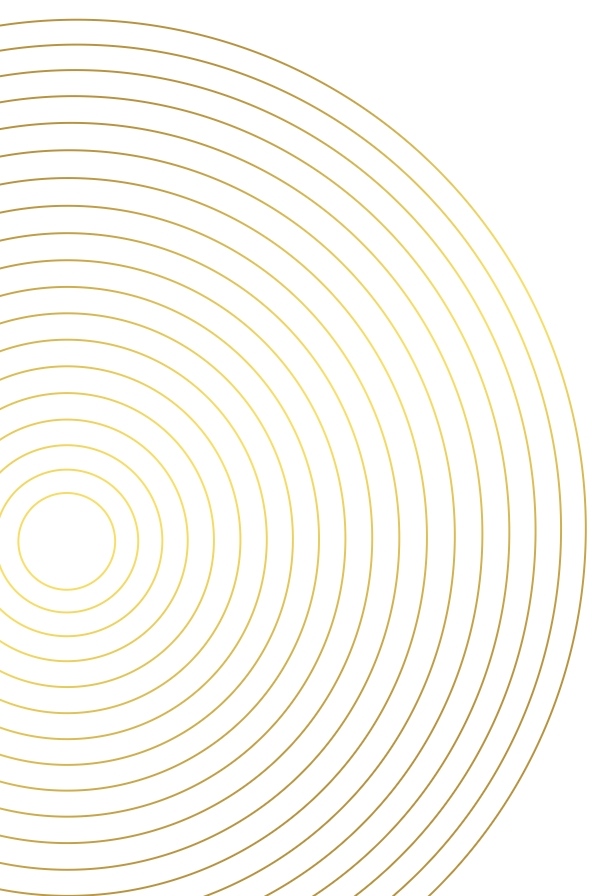
Reproduce this background procedurally as a Shadertoy shader.

```glsl
// All lengths are fractions of the canvas height
const int RING_COUNT = 19;
const vec2 CENTER = vec2(0.0745, 0.3958);
const vec2 CENTER_DRIFT = vec2(0.001, 0.0065);   // steady shift towards the outer rings
const vec2 OUTER_SHIFT = vec2(0.0104, 0.0078);   // extra shift of the last rings
const float FIRST_RADIUS = 0.054;
const float RING_GAP = 0.02857;
const float SLOW_WAVE = 0.0043;                  // uneven spacing over the whole set
const float FAST_WAVE = 0.0022;                  // uneven spacing near the middle
const float LINE_HALF_WIDTH = 0.0011;
const vec2 SHEEN_NORMAL = vec2(0.47, -0.88);
const float SHEEN_REACH = 0.41;
const vec3 PAPER = vec3(1.0);
const vec3 BRIGHT_GOLD = vec3(0.975, 0.875, 0.39);
const vec3 DARK_GOLD = vec3(0.72, 0.575, 0.245);
const float PI = 3.14159;

float ringRadius(float index) {
    float slow = SLOW_WAVE * sin(2.0 * PI * index / float(RING_COUNT - 1));
    float fast = FAST_WAVE * exp(-0.1 * index) * cos(0.25 * PI * (index - 2.0));
    return FIRST_RADIUS + RING_GAP * index - slow - fast;
}

vec2 ringCenter(float index) {
    float t = index / float(RING_COUNT - 1);
    return CENTER + CENTER_DRIFT * t + OUTER_SHIFT * smoothstep(0.6, 1.0, t);
}

// Metallic gradient: bright along a diagonal, darker on both sides
vec3 goldColor(vec2 p) {
    float offAxis = abs(dot(p - CENTER, SHEEN_NORMAL));
    return mix(BRIGHT_GOLD, DARK_GOLD, smoothstep(0.0, SHEEN_REACH, offAxis));
}

void mainImage(out vec4 fragColor, in vec2 fragCoord) {
    vec2 p = fragCoord / iResolution.y;
    float pixel = 1.0 / iResolution.y;

    // Distance to the nearest ring
    float ringDistance = 1.0;
    for (int i = 0; i < RING_COUNT; i++) {
        float index = float(i);
        float d = abs(length(p - ringCenter(index)) - ringRadius(index));
        ringDistance = min(ringDistance, d);
    }

    // Antialiased line coverage
    float line = clamp((LINE_HALF_WIDTH - ringDistance) / pixel + 0.5, 0.0, 1.0);
    fragColor = vec4(mix(PAPER, goldColor(p), line), 1.0);
}
```
